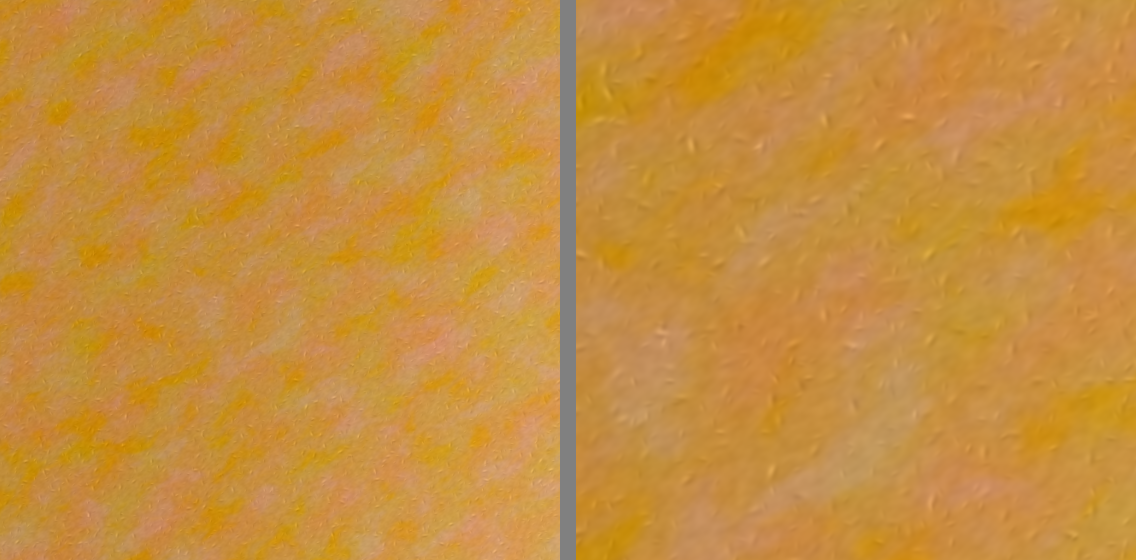
Left: the whole. Right: its middle third, enlarged.
A Shadertoy shader for this texture:

```glsl
// Warm ochre skin-like surface with slanted saffron and pink mottling and fine embossed grains.

const vec3 OCHRE   = vec3(0.785, 0.560, 0.245);
const vec3 SAFFRON = vec3(0.805, 0.560, 0.040);
const vec3 PINK    = vec3(0.785, 0.572, 0.375);
const float SLANT  = 0.62;

vec2 hash2(vec2 p) {
    vec3 h = fract(p.xyx * vec3(0.1031, 0.1030, 0.0973));
    h += dot(h, h.yzx + 33.33);
    return fract((h.xx + h.yz) * h.zy);
}

vec2 rotate(vec2 p, float angle) {
    float c = cos(angle), s = sin(angle);
    return vec2(c * p.x + s * p.y, c * p.y - s * p.x);
}

// Slope of the noise field at one lattice corner, applied to an offset
float cornerSlope(vec2 cell, vec2 offset) {
    float angle = 6.2832 * hash2(cell).x;
    return dot(vec2(cos(angle), sin(angle)), offset);
}

float gradientNoise(vec2 p) {
    vec2 i = floor(p), f = p - i;
    vec2 u = f * f * f * (f * (f * 6.0 - 15.0) + 10.0);
    vec2 e = vec2(1.0, 0.0);
    float low  = mix(cornerSlope(i, f), cornerSlope(i + e.xy, f - e.xy), u.x);
    float high = mix(cornerSlope(i + e.yx, f - e.yx), cornerSlope(i + e.xx, f - e.xx), u.x);
    return mix(low, high, u.y);
}

float fractalNoise(vec2 p, int octaves, float gain) {
    float sum = 0.0, amplitude = 1.0;
    for (int k = 0; k < octaves; k++) {
        sum += amplitude * gradientNoise(p);
        p = rotate(p, 0.35) * 2.03 + 17.3;
        amplitude *= gain;
    }
    return sum;
}

// Sparse oblong grains, each with a lit side and a shaded side
float embossedGrains(vec2 p, float density) {
    vec2 cell = floor(p);
    float relief = 0.0;
    for (int y = -1; y <= 1; y++) {
        for (int x = -1; x <= 1; x++) {
            vec2 id = cell + vec2(x, y);
            vec2 place = hash2(id + 41.0), kind = hash2(id + 83.0);
            float angle = SLANT + 2.4 * (kind.y - 0.4);
            vec2 d = rotate(p - id - place, angle) / vec2(0.25, 0.14);
            float strength = step(kind.x, density) * mix(0.3, 1.0, place.x * place.y);
            relief += strength * (1.5 * d.y + 0.7 * (place.y - 0.4)) * exp(-dot(d, d));
        }
    }
    return relief;
}

void mainImage(out vec4 fragColor, in vec2 fragCoord) {
    vec2 uv = fragCoord / iResolution.y;

    // Stretch the mottling along the rising diagonal
    vec2 warp = vec2(gradientNoise(uv * 22.0), gradientNoise(uv * 22.0 + 50.0));
    vec2 grain = rotate(uv + 0.012 * warp, SLANT) * vec2(0.58, 1.0);

    // Saffron and pink patches at opposite ends of one field
    float mottle = 0.72 * fractalNoise(grain * 17.0 + 5.0, 3, 0.55)
                 + 0.22 * gradientNoise(grain * 6.0 + 31.0)
                 - 0.07 * smoothstep(0.6, 1.0, uv.x);
    vec3 color = mix(OCHRE, SAFFRON, smoothstep(0.0, 0.46, mottle));
    color = mix(color, PINK, smoothstep(0.0, 0.42, -mottle));

    // Drift between orange and greenish yellow
    float hue = fractalNoise(grain * 13.0 + 90.0, 2, 0.6);
    color += hue * vec3(0.035, -0.045, 0.01);

    // Light falls from the lower right
    float light = smoothstep(-0.1, 1.25, uv.x + 0.3 * (0.5 - uv.y));
    color += mix(vec3(-0.025, -0.022, -0.022), vec3(0.055, 0.06, 0.06), light * light);

    // Fine surface relief
    float skin = fractalNoise(rotate(uv, SLANT) * vec2(75.0, 115.0), 2, 0.6);
    float grains = embossedGrains(uv * 62.0, 0.4) + 0.6 * embossedGrains(uv * 95.0 + 7.0, 0.4);
    color += 0.035 * skin + 0.12 * grains * vec3(1.0, 0.95, 0.8);

    fragColor = vec4(clamp(color, 0.0, 1.0), 1.0);
}
```
